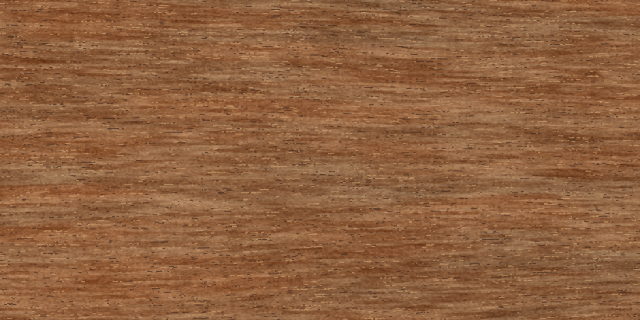
This texture is drawn by a WebGL 1 fragment shader. Its source:

```glsl
precision highp float;
uniform vec2 u_resolution;

vec2 hash2(vec2 p) {
  vec2 s = vec2(dot(p, vec2(127.1, 311.7)), dot(p, vec2(269.5, 183.3)));
  return fract(sin(s) * 43758.545);
}

// Smooth cellular noise: values of scattered points blended by distance
float cellular(vec2 p) {
  vec2 cell = floor(p), f = fract(p);
  float sum = 0.0, total = 0.0;
  for (int j = -1; j <= 1; j++) {
    for (int i = -1; i <= 1; i++) {
      vec2 o = vec2(float(i), float(j));
      vec2 h = hash2(cell + o);
      vec2 d = o + 0.15 + 0.7 * h - f;
      float w = exp(-7.0 * dot(d, d));
      sum += w * hash2(cell + o + 57.3).x;
      total += w;
    }
  }
  return sum / total;
}

// One thin horizontal dash per grid cell, kept in a share of the cells
float dashes(vec2 p, vec2 grid, float share, float halfWidth, float seed) {
  vec2 q = p * grid;
  q.x += 17.0 * hash2(vec2(floor(q.y), seed)).x;
  vec2 id = floor(q), f = fract(q) - 0.5;
  vec2 r = hash2(id + seed);
  float halfLength = mix(0.05, 0.4, r.x * r.x);
  vec2 d = vec2(max(abs(f.x) - halfLength, 0.0), f.y - 0.4 * (r.y - 0.5)) / grid;
  float soft = 0.6 / u_resolution.y;
  float ink = 1.0 - smoothstep(halfWidth - soft, halfWidth + soft, length(d));
  return ink * step(hash2(id + seed + 31.7).y, share);
}

void main() {
  vec2 p = gl_FragCoord.xy / u_resolution.y;

  // Grain direction: nearly level, rising a little toward the lower edge
  vec2 grain = p;
  grain.y -= 0.05 * p.x * (0.45 - p.y);
  grain.y += 0.006 * sin(2.3 * p.x + 5.0 * p.y) + 0.002 * sin(6.1 * p.x - 9.0 * p.y);

  // Streaks from broad bands to hairlines
  float broad = cellular(grain * vec2(1.3, 8.0)) - 0.5;
  float medium = cellular(grain * vec2(3.5, 38.0) + 11.0) - 0.5;
  float fine = cellular(grain * vec2(8.0, 105.0) + 23.0) - 0.5;
  float hair = cellular(grain * vec2(32.0, 170.0) + 41.0) - 0.5;
  float grit = cellular(p * vec2(150.0, 220.0) + 5.0);

  // Slow shading across the plank
  float shade = 0.06 * sin(7.0 * p.y + 0.8 * p.x + 2.6)
              + 0.04 * sin(2.4 * p.x - 3.0 * p.y + 1.0);
  float tone = 0.5 + shade + 0.28 * broad + 0.38 * medium
             + 0.62 * fine + 0.38 * hair + 0.42 * (grit - 0.5);
  vec3 wood = mix(vec3(0.46, 0.285, 0.165), vec3(0.68, 0.49, 0.34), tone);

  // Orange heartwood against greyer fibres
  float warmth = 1.6 * cellular(grain * vec2(2.2, 16.0) + 71.0) - 0.8
               - 1.2 * fine + 0.3 * sin(2.2 * p.x + 2.0 * p.y);
  wood += vec3(0.012, -0.018, -0.027) * warmth;

  // Pale mineral flecks and dark pores, broken into beads
  float beads = smoothstep(0.25, 0.6, grit);
  float pale = dashes(grain, vec2(11.0, 95.0), 0.26, 0.0018, 3.0)
             + dashes(grain, vec2(24.0, 120.0), 0.14, 0.0015, 9.0);
  wood = mix(wood, vec3(0.79, 0.61, 0.42), 0.65 * min(pale, 1.0) * beads);

  float pores = dashes(grain, vec2(13.0, 88.0), 0.24, 0.0017, 15.0)
              + dashes(grain, vec2(36.0, 110.0), 0.16, 0.0017, 27.0);
  float poreBeads = 1.0 - smoothstep(0.4, 0.75, grit);
  wood = mix(wood, vec3(0.29, 0.19, 0.14), 0.72 * min(pores, 1.0) * poreBeads);

  gl_FragColor = vec4(wood, 1.0);
}
```
